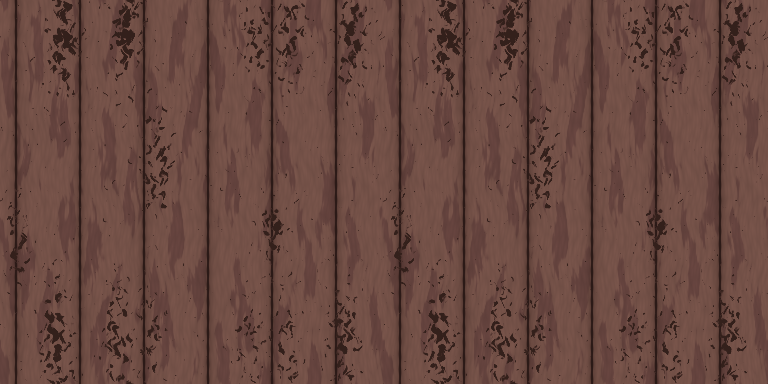
Write a WebGL 1 fragment shader that draws this texture.

```glsl
precision highp float;
uniform vec2 u_resolution;

vec2 hash2(vec2 c) {
  return fract(sin(vec2(dot(c, vec2(127.1, 311.7)), dot(c, vec2(269.5, 183.3)))) * 43758.5);
}

// Cellular noise: distance to the nearest point, wrapping once per tile
float cells(vec2 p, vec2 period) {
  p *= period;
  vec2 base = floor(p);
  float nearest = 4.0;
  for (int j = -1; j <= 1; j++) {
    for (int i = -1; i <= 1; i++) {
      vec2 cell = base + vec2(float(i), float(j));
      vec2 r = cell + hash2(mod(cell, period)) - p;
      nearest = min(nearest, dot(r, r));
    }
  }
  return sqrt(nearest);
}

// Tall soft spot that wraps around the tile
float spot(vec2 p, vec2 center, vec2 radius) {
  vec2 d = (fract(p - center + 0.5) - 0.5) / radius;
  return exp(-dot(d, d));
}

// Where the paint has worn: upper, lower and seam spots on each plank
float wearMask(vec2 p) {
  float wear = 0.0;
  for (int i = 0; i < 6; i++) {
    float k = float(i);
    float s = sin(2.3 * k + 0.5);
    float side = 0.5 + 0.35 * s / (abs(s) + 0.2);
    float left = (k + 0.25) / 6.0;
    float upperY = 0.91 - 0.34 * smoothstep(0.6, 0.9, -s);
    float upper = spot(p, vec2(left + side / 6.0, upperY), vec2(0.042, 0.15));
    float lower = spot(p, vec2(left + (side - 0.13) / 6.0, 0.12), vec2(0.04, 0.14));
    float seam = spot(p, vec2(left + 0.004, 0.38), vec2(0.03, 0.11));
    wear = max(wear, upper * (0.84 + 0.16 * cos(1.05 * k)));
    wear = max(wear, lower * (0.74 + 0.26 * cos(1.05 * k)));
    wear = max(wear, seam * 0.85 * max(cos(1.5708 * k), 0.0));
  }
  return wear;
}

// Long tapering stains from layered sines, shifted per plank
float stains(vec2 p, float plank) {
  vec2 q = p * 6.28319;
  float bend = 1.3 * sin(q.y + plank * 2.1) + 0.5 * sin(3.0 * q.y + plank * 4.7);
  float broad = sin(9.0 * q.x + bend + plank * 1.9) * sin(2.0 * q.y + plank * 2.6 + sin(5.0 * q.x));
  float fine = sin(23.0 * q.x + 2.0 * bend) * sin(4.0 * q.y + plank * 3.3 + sin(11.0 * q.x));
  return 0.7 * broad + 0.3 * fine;
}

void main() {
  vec2 p = gl_FragCoord.xy / u_resolution * vec2(2.0, 1.0);
  float pixel = 1.0 / u_resolution.y;
  float across = p.x * 6.0 - 0.25;
  float plank = mod(floor(across), 6.0);

  // Painted wood with stains and vertical grain
  vec2 g = p + vec2(0.004 * sin(p.y * 37.699 + plank), plank * 0.37);
  float coarse = cells(g, vec2(64.0, 9.0));
  float grain = cells(g, vec2(130.0, 24.0));
  float stain = stains(p, plank) + 0.55 * (coarse - 0.5) + 0.35 * (grain - 0.5);
  vec3 color = mix(vec3(0.45, 0.315, 0.278), vec3(0.39, 0.26, 0.24), smoothstep(0.16, 0.4, stain));
  color *= 1.0 + 0.09 * (0.5 - grain) + 0.06 * (0.5 - coarse);

  // Shaded plank edges and dark gaps
  float edge = abs(fract(across + 0.5) - 0.5) / 6.0;
  edge += 0.0005 * sin(p.y * 157.08 + plank);
  color = mix(color, vec3(0.21, 0.13, 0.11), 0.6 * exp(-max(edge, 0.0) / 0.008));
  color = mix(color, vec3(0.17, 0.10, 0.09), 1.0 - smoothstep(0.0028 - 0.6 * pixel, 0.0028 + 0.6 * pixel, edge));

  // Flaked chips with a paler rim
  vec2 w = p + 0.005 * sin(p.yx * vec2(150.796, 188.496) + 2.0 * sin(p * 81.6814));
  float flake = 0.62 * cells(w, vec2(46.0, 30.0)) + 0.38 * cells(w, vec2(106.0, 66.0));
  float depth = 0.07 + 0.4 * wearMask(p) - flake;
  float soft = 14.0 * pixel;
  color = mix(color, vec3(0.31, 0.20, 0.18), 0.8 * smoothstep(-soft, soft, depth + 0.035));
  color = mix(color, vec3(0.20, 0.125, 0.105), smoothstep(-soft, soft, depth));

  gl_FragColor = vec4(color, 1.0);
}
```
